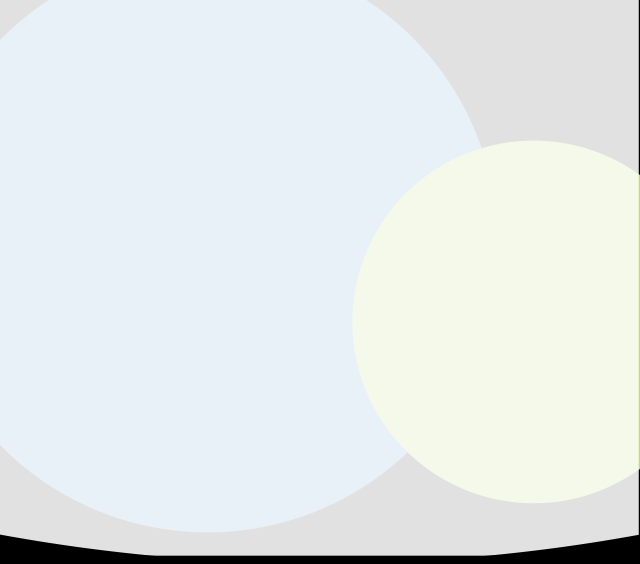
Write a WebGL 1 fragment shader that draws this background.

```glsl
precision highp float;
// Two overlapping pastel discs on a pale grey sheet with a curved black lower border.
uniform vec2 u_resolution;

const vec3 BLACK = vec3(0.0);
const vec3 GREY = vec3(0.882);
const vec3 PALE_BLUE = vec3(0.910, 0.945, 0.969);
const vec3 PALE_LIME = vec3(0.957, 0.975, 0.914);
const vec3 DEEP_LIME = vec3(0.80, 0.85, 0.35);

// Coverage of the inside of a signed distance, softened over one pixel.
float coverage(float dist, float pixel) {
    return clamp(0.5 - dist / pixel, 0.0, 1.0);
}

float disc(vec2 p, vec2 center, float radius, float pixel) {
    return coverage(length(p - center) - radius, pixel);
}

void main() {
    // Canvas height is one unit.
    float pixel = 1.0 / u_resolution.y;
    vec2 p = gl_FragCoord.xy * pixel;
    float aspect = u_resolution.x * pixel;

    // Sheet: shallow arc cut flat near the bottom.
    float arc = disc(p, vec2(0.5 * aspect, 3.1527), 3.152, pixel);
    float sheet = arc * coverage(0.01475 - p.y, pixel);

    // Narrow dark strip along the right side.
    float strip = coverage(aspect - 0.0022 - p.x, pixel);

    // Discs, back to front.
    float blueDisc = disc(p, vec2(0.368, 0.570), 0.514, pixel);
    float limeDisc = disc(p, vec2(0.9462, 0.4292), 0.3215, pixel);

    vec3 color = mix(BLACK, GREY, sheet);
    color = mix(color, PALE_BLUE, blueDisc);
    color = mix(color, BLACK, strip);
    color = mix(color, mix(PALE_LIME, DEEP_LIME, strip), limeDisc);

    gl_FragColor = vec4(color, 1.0);
}
```
